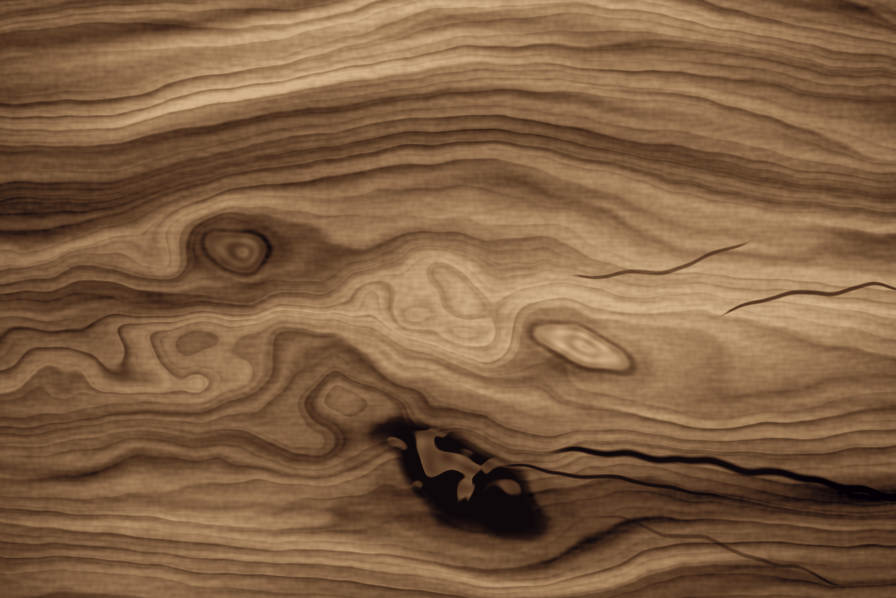
Reproduce this texture procedurally as a WebGL 2 fragment shader.

```glsl
#version 300 es
precision highp float;

uniform vec2 u_resolution;
out vec4 fragColor;

const float BASE_TONE = 0.75;
const float BOW_HEIGHT = 0.12;
const float SWIRL = 0.12;
const float BROAD_RINGS = 23.0;
const float FINE_RINGS = 56.0;
const float FIBRE = 0.07;
const float VIGNETTE = 0.42;

// Wood tones, dark to light
const vec3 TONES[6] = vec3[6](
  vec3(0.15, 0.09, 0.07), vec3(0.30, 0.19, 0.12), vec3(0.40, 0.28, 0.18),
  vec3(0.53, 0.39, 0.27), vec3(0.65, 0.51, 0.36), vec3(0.77, 0.64, 0.49));

const int KNOTS = 3;
const vec2 KNOT_CENTER[3] = vec2[3](vec2(0.396, 0.58), vec2(0.97, 0.42), vec2(0.77, 0.20));
const vec2 KNOT_RADIUS[3] = vec2[3](vec2(0.052, 0.034), vec2(0.085, 0.030), vec2(0.135, 0.062));
const float KNOT_TILT[3] = float[3](-0.1, -0.38, -0.5);
const float KNOT_TONE[3] = float[3](0.40, 0.92, 0.36);

// Cracks: start and end, then bend, width, depth
const int CRACKS = 5;
const vec4 CRACK_ENDS[5] = vec4[5](
  vec4(0.90, 0.245, 1.56, 0.15), vec4(0.83, 0.222, 1.22, 0.17),
  vec4(0.95, 0.535, 1.26, 0.60), vec4(1.20, 0.47, 1.52, 0.515), vec4(0.98, 0.14, 1.42, 0.02));
const vec3 CRACK_FORM[5] = vec3[5](
  vec3(0.09, 0.009, 1.0), vec3(0.02, 0.004, 0.9),
  vec3(-0.06, 0.004, 0.5), vec3(0.08, 0.004, 0.65), vec3(0.03, 0.004, 0.4));

float hash(vec2 cell) {
  vec3 k = fract(cell.xyx * 0.1031);
  k += dot(k, k.yzx + 33.33);
  return fract((k.x + k.y) * k.z);
}

float corner(vec2 cell, vec2 offset) {
  float angle = 6.2832 * hash(cell);
  return dot(vec2(cos(angle), sin(angle)), offset);
}

float noise(vec2 p) {
  vec2 i = floor(p), f = p - i, e = vec2(1, 0);
  vec2 u = f * f * f * (f * (f * 6.0 - 15.0) + 10.0);
  float low = mix(corner(i, f), corner(i + e, f - e), u.x);
  float high = mix(corner(i + e.yx, f - e.yx), corner(i + 1.0, f - 1.0), u.x);
  return 1.4 * mix(low, high, u.y);
}

float blob(vec2 p, vec2 center, vec2 size) {
  vec2 d = (p - center) / size;
  return exp(-dot(d, d));
}

vec2 knotSpace(vec2 p, int k) {
  float c = cos(KNOT_TILT[k]), s = sin(KNOT_TILT[k]);
  return mat2(c, -s, s, c) * (p - KNOT_CENTER[k]) / KNOT_RADIUS[k];
}

// Height across the grain: bowed, swirled and pushed aside by knots
float grainHeight(vec2 p) {
  float h = p.y - BOW_HEIGHT * exp(-pow((p.x - 0.8) / 0.45, 2.0)) * smoothstep(0.25, 0.7, p.y);
  float wild = 0.13 + blob(p, vec2(0.5, 0.43), vec2(0.5, 0.17));
  h += SWIRL * wild * (noise(p * vec2(3.2, 5.0) + 4.0) + 0.4 * noise(p * vec2(8.0, 10.0)));
  h += 0.008 * (0.3 + wild) * noise(p * vec2(20.0, 16.0));
  for (int k = 0; k < KNOTS; k++) {
    vec2 q = knotSpace(p, k);
    h -= 0.85 * (p.y - KNOT_CENTER[k].y) * exp(-dot(q, q) / 6.0);
  }
  return h;
}

// Rings darken slowly, then end on a crisp edge
float ringLine(float v) {
  float f = fract(v), edge = clamp(2.0 * fwidth(v), 0.12, 0.9);
  return f * f * f * (1.0 - smoothstep(1.0 - edge, 1.0, f));
}

vec3 woodColor(float tone) {
  float s = clamp(tone, -0.18, 1.08) * 5.0;
  int i = int(clamp(floor(s), 0.0, 4.0));
  return mix(TONES[i], TONES[i + 1], s - float(i));
}

void main() {
  vec2 p = gl_FragCoord.xy / u_resolution.y;
  vec2 uv = gl_FragCoord.xy / u_resolution;
  float h = grainHeight(p);

  // Broad light and dark zones
  float pale = blob(p, vec2(1.15, 0.51), vec2(0.52, 0.16));
  float tone = BASE_TONE + 0.22 * pale + 0.12 * blob(p, vec2(0.8, 0.95), vec2(0.7, 0.16));
  tone -= 0.30 * exp(-pow((h - 0.67) / 0.05, 2.0));
  tone -= 0.24 * blob(p, vec2(0.08, 0.5), vec2(0.45, 0.24));
  tone -= 0.38 * blob(p, vec2(1.22, 0.16), vec2(0.46, 0.10));
  tone -= 0.30 * blob(p, vec2(0.93, 0.385), vec2(0.10, 0.025));

  // Streaks and growth rings
  float calm = 1.0 - 0.55 * pale;
  tone += calm * (0.34 * noise(vec2(p.x * 0.9, h * 15.0)) + 0.22 * noise(vec2(p.x * 1.6, h * 44.0)));
  float drift = noise(vec2(p.x * 1.2, h * 9.0) + 20.0);
  float vary = 0.5 + 0.5 * noise(vec2(p.x * 1.8, h * 12.0) + 50.0);
  tone -= (0.25 + 0.75 * calm) * 0.75 * vary * ringLine(h * BROAD_RINGS + 1.5 * drift);
  tone -= calm * 0.40 * (1.0 - vary) * ringLine(h * FINE_RINGS + 3.0 * drift);
  tone += FIBRE * (noise(p * vec2(30.0, 150.0)) + 0.7 * noise(p * vec2(110.0, 95.0)));

  // Knots with dark rims; the last one is charred
  vec2 wobble = vec2(noise(p * 13.0), noise(p * 13.0 + 7.0));
  for (int k = 0; k < KNOTS; k++) {
    float r = length(knotSpace(p, k) + 0.3 * wobble);
    float inner = KNOT_TONE[k] + 0.09 * sin(r * 15.0) + 0.15 * noise(p * 40.0);
    tone = mix(tone, inner, 1.0 - smoothstep(0.75, 0.95, r));
    tone -= 0.38 * exp(-pow((r - 1.0) / 0.16, 2.0)) + 0.14 * exp(-pow((r - 1.45) / 0.3, 2.0));
    if (k == KNOTS - 1) {
      float burn = noise(p * 15.0 + 1.5 * wobble) + 0.45 * (r - 0.45);
      tone = mix(tone, -0.12, smoothstep(0.02, 0.22, burn) * (1.0 - smoothstep(0.85, 1.15, r)));
    }
  }

  // Cracks tapering at both ends
  for (int k = 0; k < CRACKS; k++) {
    vec4 ends = CRACK_ENDS[k];
    float t = clamp((p.x - ends.x) / (ends.z - ends.x), 0.0, 1.0);
    float y = mix(ends.y, ends.w, t) + CRACK_FORM[k].x * t * (1.0 - t);
    y += 0.012 * noise(vec2(p.x * 14.0, float(k) * 5.3));
    float width = CRACK_FORM[k].y * sqrt(4.0 * t * (1.0 - t));
    float cover = 1.0 - smoothstep(0.3 * width, width + 0.0015, abs(p.y - y));
    tone = mix(tone, -0.12, CRACK_FORM[k].z * cover * smoothstep(0.0, 0.08, t * (1.0 - t)));
  }

  tone -= VIGNETTE * smoothstep(0.42, 0.78, length(uv - 0.5));
  fragColor = vec4(woodColor(tone), 1.0);
}
```
